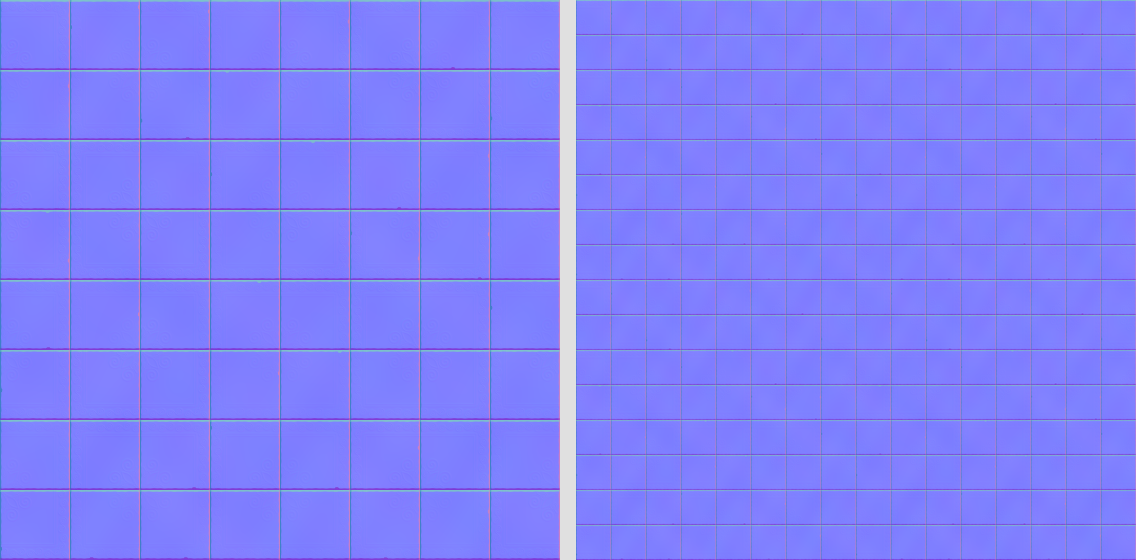
Left: one tile. Right: repeated 2 by 2.
Give the GLSL for this texture map, as a WebGL 2 fragment shader.

```glsl
#version 300 es
precision highp float;
// Tangent-space normal map of an 8 by 8 grid of square tiles with thin bevelled joints.
// Every 2 by 2 tiles share a faint embossed panel: a scrolled medallion inside a vine border.
// The emboss is a height field of distance functions, differentiated into a slope.
uniform vec2 u_resolution;
out vec4 fragColor;

const float TILES = 8.0;
const float TAU = 6.2831853;

float hash(vec2 p) {
  return fract(sin(dot(p, vec2(12.99, 78.23))) * 4375.85);
}

// Distance to a spiral stroke of the given outer radius
float curl(vec2 v, float radius) {
  float r = length(v), pitch = radius * 0.6;
  float turn = fract(r / pitch - atan(v.y, v.x + 1e-5) / TAU);
  return max(abs(turn - 0.5) * pitch, r - radius);
}

// Eight-fold medallion: stems ending in scrolls, with leaves on the diagonals
float medallion(vec2 m) {
  float stem = max(abs(m.y - 0.1 * sin(m.x * 8.0)), abs(m.x - 0.19) - 0.13);
  float u = (m.x + m.y) * 0.707, v = (m.x - m.y) * 0.707;
  float leaf = max(abs(v - 0.05 * sin((u - 0.12) * 13.0)), abs(u - 0.24) - 0.12);
  float scroll = curl(m - vec2(0.36, 0.17), 0.085);
  float bud = curl(m - vec2(0.23, 0.09), 0.045);
  return min(min(stem, leaf), min(scroll, bud));
}

// Vine with alternating curls, held between straight rails
float border(vec2 m) {
  float across = m.x - 0.895;
  float vine = abs(across - 0.035 * sin(m.y * TAU * 4.0));
  float side = mod(floor(m.y * 8.0), 2.0) * 2.0 - 1.0;
  vec2 c = vec2((fract(m.y * 8.0) - 0.5) / 8.0, across * side - 0.012);
  float band = max(min(vine, curl(c, 0.045)), abs(across) - 0.075);
  float rails = min(abs(m.x - 0.775), abs(m.x - 0.805));
  return min(band, rails);
}

float emboss(vec2 p) {
  vec2 q = abs(mod(p + vec2(1.0, 0.0), 2.0) - 1.0);
  vec2 m = vec2(max(q.x, q.y), min(q.x, q.y));
  float d = min(medallion(m), border(m)) / 0.014;
  return exp(-d * d);
}

// Bevel coverage at distance d from a joint, with ragged width and rare chips
float bevel(float d, float along, float width, float seed, float px) {
  float wear = 0.0015 * (sin(along * 23.0 + seed * 50.0) + sin(along * 61.0 + seed * 90.0));
  float chip = 0.014 * step(0.82, seed) * smoothstep(0.97, 1.0, sin(along * 7.0 + seed * 70.0));
  return clamp((width + wear + chip - d) / px + 0.5, 0.0, 1.0);
}

void main() {
  vec2 p = gl_FragCoord.xy / u_resolution * TILES;
  vec2 id = floor(p), f = fract(p);
  vec2 px = TILES / u_resolution;

  // Emboss slope, its depth varying from tile to tile
  vec2 e = vec2(0.007, 0.0);
  vec2 slope = vec2(emboss(p - e.xy) - emboss(p + e.xy), emboss(p - e.yx) - emboss(p + e.yx));
  slope *= 0.022 * mix(0.5, 1.0, hash(id + 3.0));

  // Broad wrapping undulation and a slight tilt per tile
  vec2 w = p * TAU / TILES;
  slope += 0.007 * vec2(sin(w.x * 3.0 + 2.0 * sin(w.y * 2.0)), sin(w.y * 4.0 + 2.0 * sin(w.x * 3.0)));
  slope += 0.005 * vec2(sin(w.y * 7.0 + w.x * 5.0), sin(w.x * 9.0 - w.y * 5.0));
  slope += 0.008 * (vec2(hash(id), hash(id + 17.0)) - 0.5);

  // Soft shoulders just inside the joints
  slope += 0.03 * (exp((f - 1.0) * 40.0) - exp(-f * 40.0));
  vec3 flatBlue = vec3(0.5, 0.5, 1.0);
  vec3 color = flatBlue + vec3(slope, -dot(slope, slope));

  // Bevels: teal left, pink right, violet bottom, green top
  float left = bevel(f.x, f.y, 0.0165, hash(id + 5.0), px.x);
  float right = bevel(1.0 - f.x, f.y, 0.0165, hash(id + 7.0), px.x);
  float bottom = bevel(f.y, f.x, 0.024, hash(id + 11.0), px.y);
  float top = bevel(1.0 - f.y, f.x, 0.024, hash(id + 13.0), px.y);
  vec3 sides = left * (vec3(0.28, 0.5, 0.79) - flatBlue)
             + right * (vec3(0.76, 0.5, 0.78) - flatBlue);
  vec3 ends = bottom * (vec3(0.5, 0.26, 0.84) - flatBlue)
            + top * (vec3(0.49, 0.73, 0.8) - flatBlue);

  // Crossings sink back towards the flat joint floor
  float crossing = max(left, right) * max(bottom, top);
  color += (sides + ends) * (1.0 - 0.45 * crossing);
  fragColor = vec4(clamp(color, 0.0, 1.0), 1.0);
}
```
